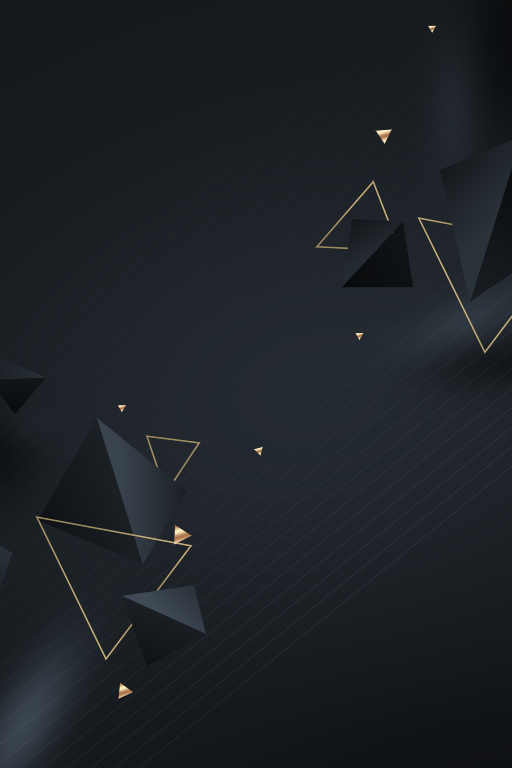
Reproduce this background procedurally as a Shadertoy shader.

```glsl
// Dark slate backdrop with faceted pyramids, thin gold triangles, gold chips and diagonal hairlines.

const vec3 SLATE = vec3(0.85, 1.0, 1.16);
const vec3 GOLD = vec3(0.80, 0.70, 0.48);

// Antialiased coverage of a signed distance
float cover(float d) {
    float px = 1.0 / iResolution.x;
    return 1.0 - smoothstep(-0.6 * px, 0.6 * px, d);
}

// Soft elliptical spot, its long axis turned by angle
float spot(vec2 p, vec2 centre, vec2 radii, float angle) {
    vec2 axis = vec2(cos(angle), sin(angle));
    vec2 d = p - centre;
    vec2 q = vec2(dot(d, axis), dot(d, vec2(-axis.y, axis.x))) / radii;
    return exp(-dot(q, q));
}

// Signed distance to the line through a and b
float edge(vec2 p, vec2 a, vec2 b) {
    vec2 e = normalize(b - a);
    return dot(p - a, vec2(e.y, -e.x));
}

// Mitred triangle distance, negative inside for either winding
float triangle(vec2 p, vec2 a, vec2 b, vec2 c) {
    float w = -sign(edge(c, a, b));
    return max(w * edge(p, a, b), max(w * edge(p, b, c), w * edge(p, c, a)));
}

// Facet shaded from vertex a (shade.x) to the opposite side (shade.y)
void facet(inout vec3 col, vec2 p, vec2 a, vec2 b, vec2 c, vec2 shade) {
    vec2 dir = 0.5 * (b + c) - a;
    float t = clamp(dot(p - a, dir) / dot(dir, dir), 0.0, 1.0);
    col = mix(col, SLATE * mix(shade.x, shade.y, t), cover(triangle(p, a, b, c)));
}

// Thin gold outline
void wire(inout vec3 col, vec2 p, vec2 a, vec2 b, vec2 c) {
    float line = cover(abs(triangle(p, a, b, c)) - 0.0015);
    float sheen = 0.95 + 0.12 * sin(18.0 * (p.x + p.y));
    col = mix(col, GOLD * sheen, 0.9 * line);
}

// Small triangular chip with metallic bands
void chip(inout vec3 col, vec2 p, vec2 centre, float radius, float angle) {
    vec2 axis = vec2(cos(angle), sin(angle));
    vec2 d = p - centre;
    vec2 q = vec2(dot(d, axis), dot(d, vec2(-axis.y, axis.x)));
    float dist = max(-q.x, 0.5 * q.x + 0.866 * abs(q.y)) - 0.5 * radius;
    float band = 0.5 + 0.5 * sin(5.5 * (d.y - 0.3 * d.x) / radius - 0.6);
    vec3 metal = mix(vec3(0.68, 0.46, 0.30), vec3(1.0, 0.93, 0.76), band);
    col = mix(col, metal, cover(dist));
}

void mainImage(out vec4 fragColor, in vec2 fragCoord) {
    // Canvas is 1 wide and 1.5 high
    vec2 p = fragCoord / iResolution.xy * vec2(1.0, 1.5);

    // Base light and blurred shapes
    float light = 0.092 + 0.070 * spot(p, vec2(0.62, 0.74), vec2(0.78, 0.52), 0.25);
    light -= 0.032 * spot(p, vec2(0.95, 0.0), vec2(0.7, 0.25), 0.1);
    light += 0.045 * spot(p, vec2(0.89, 1.29), vec2(0.05, 0.15), 0.0);
    light -= 0.055 * spot(p, vec2(1.0, 1.40), vec2(0.09, 0.24), 0.0);
    light += 0.065 * spot(p, vec2(0.92, 0.88), vec2(0.15, 0.045), 0.45);
    light -= 0.060 * spot(p, vec2(0.99, 0.79), vec2(0.15, 0.05), 0.1);
    light += 0.025 * spot(p, vec2(0.05, 0.67), vec2(0.05, 0.04), 0.0);
    light -= 0.060 * spot(p, vec2(0.0, 0.61), vec2(0.08, 0.10), 0.0);
    light += 0.170 * spot(p, vec2(0.045, 0.08), vec2(0.17, 0.06), 1.03);

    // Diagonal hairlines, strongest at the lower right
    float k = p.y - 0.81 * p.x;
    float hair = abs(fract((k + 0.22) / 0.038 + 0.5) - 0.5) * 0.038 * 0.777;
    float range = smoothstep(-0.24, -0.23, k) * smoothstep(0.84, 0.83, k);
    float strength = 0.016 + 0.036 * smoothstep(0.35, -0.2, k);
    light += strength * range * cover(hair - 0.0009) * smoothstep(1.46, 1.2, p.y);
    vec3 col = SLATE * max(light, 0.03);

    // Outlines behind the pyramids
    wire(col, p, vec2(0.729, 1.145), vec2(0.619, 1.018), vec2(0.781, 1.010));
    wire(col, p, vec2(0.818, 1.074), vec2(0.947, 0.812), vec2(1.104, 1.020));
    wire(col, p, vec2(0.287, 0.648), vec2(0.389, 0.635), vec2(0.324, 0.537));

    // Upper right pyramids
    facet(col, p, vec2(0.688, 1.072), vec2(0.787, 1.068), vec2(0.668, 0.939), vec2(0.085, 0.165));
    facet(col, p, vec2(0.668, 0.939), vec2(0.787, 1.068), vec2(0.807, 0.939), vec2(0.035, 0.075));
    facet(col, p, vec2(0.859, 1.168), vec2(1.02, 1.235), vec2(0.918, 0.910), vec2(0.095, 0.195));
    facet(col, p, vec2(0.918, 0.910), vec2(1.02, 1.235), vec2(1.10, 1.035), vec2(0.12, 0.045));

    // Left edge pyramids
    facet(col, p, vec2(0.09, 0.762), vec2(-0.02, 0.812), vec2(-0.02, 0.758), vec2(0.19, 0.12));
    facet(col, p, vec2(0.029, 0.691), vec2(-0.02, 0.758), vec2(0.09, 0.762), vec2(0.04, 0.085));
    facet(col, p, vec2(0.024, 0.420), vec2(-0.02, 0.445), vec2(-0.02, 0.29), vec2(0.19, 0.14));

    // Large lower pyramid and the outline across it
    facet(col, p, vec2(0.074, 0.484), vec2(0.189, 0.684), vec2(0.279, 0.398), vec2(0.065, 0.125));
    facet(col, p, vec2(0.365, 0.541), vec2(0.189, 0.684), vec2(0.279, 0.398), vec2(0.12, 0.265));
    wire(col, p, vec2(0.072, 0.490), vec2(0.373, 0.434), vec2(0.207, 0.213));

    // Small lower pyramid
    facet(col, p, vec2(0.379, 0.357), vec2(0.238, 0.336), vec2(0.402, 0.262), vec2(0.19, 0.29));
    facet(col, p, vec2(0.287, 0.199), vec2(0.238, 0.336), vec2(0.402, 0.262), vec2(0.07, 0.12));

    // Gold chips: centre, radius, angle
    vec4 chips[7] = vec4[7](
        vec4(0.844, 1.445, 0.009, -1.57), vec4(0.750, 1.237, 0.018, -1.5),
        vec4(0.702, 0.845, 0.009, -1.57), vec4(0.238, 0.704, 0.009, -1.57),
        vec4(0.506, 0.620, 0.010, -1.3), vec4(0.352, 0.455, 0.022, -0.05),
        vec4(0.242, 0.150, 0.018, -0.1));
    for (int i = 0; i < 7; i++) chip(col, p, chips[i].xy, chips[i].z, chips[i].w);

    fragColor = vec4(col, 1.0);
}
```
